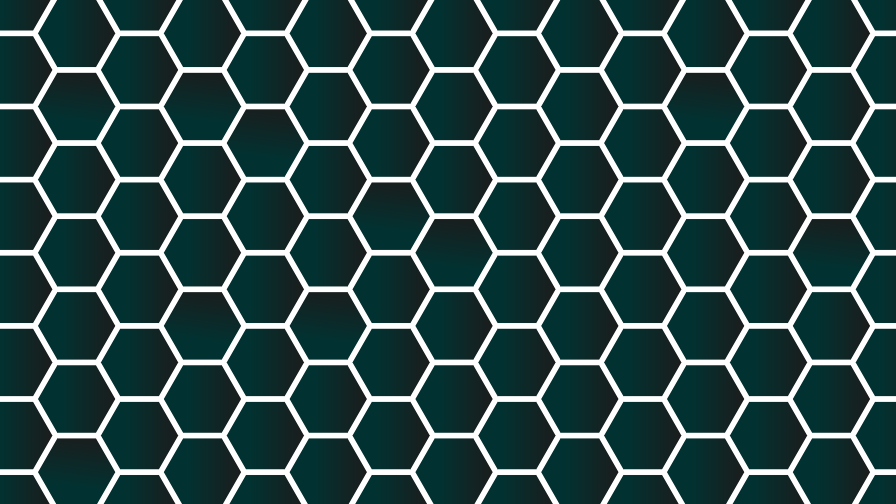
Reproduce this pattern procedurally as a Shadertoy shader.

```glsl
// Honeycomb of dark teal gradient hexagons separated by white lines.

const vec2 GRID_CENTER = vec2(0.012, -0.0015); // offset from canvas center, in heights
const float ROW_PITCH = 0.1451;                // hexagon height, in canvas heights
const float COLUMN_PITCH = 0.1248;
const float COLUMN_STEP = 0.8660254;           // column pitch of a unit-height hexagon
const float LINE_WIDTH = 0.078;                // in hexagon heights
const float TURNED_SHARE = 0.1;

const vec3 TEAL = vec3(0.004, 0.196, 0.194);
const vec3 CHARCOAL = vec3(0.110, 0.108, 0.108);
const vec3 WHITE = vec3(1.0);

float hash(vec2 p) {
    return fract(sin(dot(p, vec2(127.1, 311.7))) * 43758.5453);
}

// Center of the hexagon holding p, from two interleaved rectangular lattices
vec2 hexCenter(vec2 p) {
    vec2 period = vec2(2.0 * COLUMN_STEP, 1.0);
    vec2 a = round(p / period) * period;
    vec2 b = (floor(p / period) + 0.5) * period;
    vec2 da = p - a, db = p - b;
    return dot(da, da) < dot(db, db) ? a : b;
}

// Distance from a local point to the border of a unit-height hexagon
float borderDistance(vec2 q) {
    q = abs(q);
    return 0.5 - max(q.y, dot(q, vec2(COLUMN_STEP, 0.5)));
}

// Teal on one side, fading to charcoal along the given angle
vec3 cellColor(vec2 q, float angle) {
    float along = dot(q, vec2(cos(angle), sin(angle)));
    float shade = clamp((along + 0.22) / 0.77, 0.0, 1.0);
    return mix(TEAL, CHARCOAL, shade);
}

void mainImage(out vec4 fragColor, in vec2 fragCoord) {
    // Hexagon units
    vec2 p = (fragCoord - 0.5 * iResolution.xy) / iResolution.y - GRID_CENTER;
    p *= vec2(COLUMN_STEP / COLUMN_PITCH, 1.0 / ROW_PITCH);
    float pixel = 1.0 / (ROW_PITCH * iResolution.y);

    vec2 center = hexCenter(p);
    vec2 local = p - center;
    vec2 id = round(center / vec2(COLUMN_STEP, 0.5));

    // A few cells have their gradient turned upward
    float turned = step(hash(id), TURNED_SHARE);
    vec3 color = cellColor(local, turned * radians(82.0));

    // Border lines
    float edge = borderDistance(local) - 0.5 * LINE_WIDTH;
    float line = 1.0 - smoothstep(-0.6 * pixel, 0.6 * pixel, edge);
    fragColor = vec4(mix(color, WHITE, line), 1.0);
}
```
